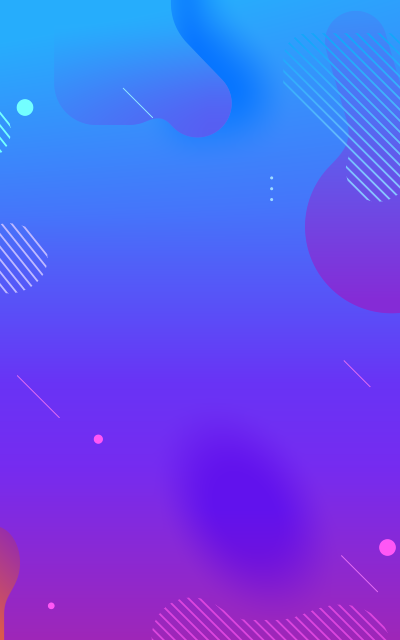
Give the GLSL for this background, as a Shadertoy shader.

```glsl
// Fluid gradient poster: a cyan-to-magenta backdrop with soft liquid blobs,
// striped patches, thin diagonal strokes and small dots. Every shape is a
// signed distance; blobs and patches are smooth unions of simple forms.

#define CANVAS_HEIGHT 7.68   // height in design units, y runs downward
#define STRIPE_GAP 0.094
#define STRIPE_HALF 0.011
#define STROKE_HALF 0.006
#define SHADOW_REACH 0.75
#define SHADOW_COLOR vec3(0.03, 0.46, 1.0)
#define GLOW_COLOR vec3(0.38, 0.07, 0.93)
#define PINK vec3(1.0, 0.34, 0.96)
#define CYAN vec3(0.45, 1.0, 1.0)

float pixelSize;

float ramp(float a, float b, float x) { return clamp((x - a) / (b - a), 0.0, 1.0); }

float cover(float d) { return 1.0 - smoothstep(-0.6 * pixelSize, 0.6 * pixelSize, d); }

// Distance functions
float circle(vec2 p, vec2 c, float r) { return length(p - c) - r; }

float ellipse(vec2 p, vec2 c, vec2 r) { return (length((p - c) / r) - 1.0) * min(r.x, r.y); }

float capsule(vec2 p, vec2 a, vec2 b, float r) {
    vec2 ab = b - a;
    return length(p - a - ab * clamp(dot(p - a, ab) / dot(ab, ab), 0.0, 1.0)) - r;
}

float roundBox(vec2 p, vec2 c, vec2 halfSize, float r) {
    vec2 q = abs(p - c) - halfSize + r;
    return length(max(q, 0.0)) + min(max(q.x, q.y), 0.0) - r;
}

float smoothUnion(float a, float b, float k) {
    float h = max(k - abs(a - b), 0.0) / k;
    return min(a, b) - h * h * k * 0.25;
}

// Parallel lines descending to the right, clipped to a patch
float stripes(vec2 p, float slope, float offset, float patchDist) {
    float t = dot(p, normalize(vec2(slope, -1.0))) - offset;
    float d = abs(mod(t + 0.5 * STRIPE_GAP, STRIPE_GAP) - 0.5 * STRIPE_GAP) - STRIPE_HALF;
    return cover(max(d, patchDist));
}

float stroke(vec2 p, vec2 start, float run) {
    return cover(capsule(p, start, start + run, STROKE_HALF));
}

vec3 backdrop(vec2 p) {
    float t = p.y + 0.25 * (p.x - 2.4) * max(1.0 - p.y / 3.0, 0.0);
    vec3 c = mix(vec3(0.15, 0.68, 0.99), vec3(0.27, 0.46, 0.98), ramp(0.0, 2.5, t));
    c = mix(c, vec3(0.41, 0.20, 0.96), ramp(2.5, 4.6, t));
    c = mix(c, vec3(0.46, 0.17, 0.94), ramp(4.6, 5.6, t));
    return mix(c, vec3(0.62, 0.15, 0.72), ramp(5.6, 7.68, t));
}

vec3 addBlobs(vec3 c, vec2 p) {
    // Upper blob with a deep blue shadow on its right
    float d = smoothUnion(roundBox(p, vec2(1.35, 0.3), vec2(0.7, 1.2), 0.5),
                          capsule(p, vec2(1.66, 0.5), vec2(2.37, 1.24), 0.41), 0.2);
    float inside = cover(d);
    float shadow = 1.0 - smoothstep(0.0, SHADOW_REACH, d);
    shadow *= smoothstep(1.7, 2.4, p.x) * (1.0 - smoothstep(1.0, 2.1, p.y));
    c = mix(c, SHADOW_COLOR, shadow * (1.0 - inside));
    float tint = smoothstep(0.2, 1.6, p.y) * mix(0.35, 1.0, ramp(0.7, 2.5, p.x));
    c = mix(c, vec3(0.34, 0.37, 0.95), inside * tint);

    // Right blob, fading in from its faint top lobe
    d = smoothUnion(circle(p, vec2(4.7, 2.72), 1.04),
                    capsule(p, vec2(4.27, 0.5), vec2(4.65, 1.8), 0.37), 0.35);
    vec3 fill = mix(vec3(0.33, 0.42, 0.95), vec3(0.52, 0.17, 0.84), ramp(1.3, 3.6, p.y));
    c = mix(c, fill, cover(d) * mix(0.3, 1.0, ramp(0.2, 1.8, p.y)));

    // Tilted violet glow
    vec2 axis = normalize(vec2(0.5, 0.85));
    vec2 q = p - vec2(2.95, 6.15);
    float r = length(vec2(dot(q, axis) / 1.45, dot(q, vec2(axis.y, -axis.x)) / 0.95));
    vec3 glow = mix(GLOW_COLOR, vec3(0.47, 0.07, 0.82), ramp(6.1, 7.2, p.y));
    c = mix(c, glow, 1.0 - smoothstep(0.3, 1.05, r));

    // Warm blob in the lower left corner
    d = smoothUnion(ellipse(p, vec2(-0.08, 6.75), vec2(0.32, 0.44)),
                    roundBox(p, vec2(-0.45, 7.7), vec2(0.5, 0.9), 0.1), 0.15);
    fill = mix(vec3(0.60, 0.18, 0.66), vec3(0.86, 0.35, 0.30), ramp(6.3, 7.6, p.y - p.x));
    return mix(c, fill, cover(d));
}

vec3 addStripes(vec3 c, vec2 p) {
    float top = max(roundBox(p, vec2(4.5, 1.15), vec2(1.1, 0.75), 0.3), (2.4 - p.x + p.y) * 0.707);
    top = smoothUnion(top, circle(p, vec2(4.53, 2.04), 0.38), 0.06);
    vec3 ink = mix(vec3(0.08, 0.65, 0.98), vec3(0.53, 0.76, 1.0), ramp(0.5, 2.2, p.y));
    c = mix(c, ink, stripes(p, 1.0, 1.71, top));
    c = mix(c, CYAN, stripes(p, 1.25, 0.0, circle(p, vec2(-0.2, 1.58), 0.33)));
    float left = ellipse(p, vec2(0.1, 3.1), vec2(0.47, 0.42));
    c = mix(c, vec3(0.74, 0.72, 1.0), stripes(p, 1.25, 0.03, left));
    float hills = smoothUnion(circle(p, vec2(2.3, 7.65), 0.48),
                              ellipse(p, vec2(4.1, 7.75), vec2(0.58, 0.49)), 0.2);
    hills = smoothUnion(hills, roundBox(p, vec2(3.2, 7.85), vec2(1.0, 0.41), 0.1), 0.25);
    return mix(c, vec3(0.86, 0.27, 0.87), stripes(p, 1.0, 0.0, hills));
}

vec3 addAccents(vec3 c, vec2 p) {
    c = mix(c, vec3(0.55, 0.88, 1.0), stroke(p, vec2(1.48, 1.06), 0.35));
    float pinkStrokes = max(stroke(p, vec2(0.21, 4.51), 0.5), stroke(p, vec2(4.13, 4.33), 0.31));
    pinkStrokes = max(pinkStrokes, stroke(p, vec2(4.10, 6.67), 0.43));
    c = mix(c, vec3(0.88, 0.42, 0.95), pinkStrokes);
    c = mix(c, CYAN, cover(circle(p, vec2(0.3, 1.29), 0.1)));
    float dots = min(circle(p, vec2(4.65, 6.57), 0.1), circle(p, vec2(1.18, 5.27), 0.055));
    c = mix(c, PINK, cover(min(dots, circle(p, vec2(0.615, 7.27), 0.04))));
    for (int i = 0; i < 3; i++)
        c = mix(c, vec3(0.62, 0.86, 1.0), cover(circle(p, vec2(3.26, 2.135 + 0.13 * float(i)), 0.018)));
    return c;
}

void mainImage(out vec4 fragColor, in vec2 fragCoord) {
    pixelSize = CANVAS_HEIGHT / iResolution.y;
    vec2 p = vec2(fragCoord.x, iResolution.y - fragCoord.y) * pixelSize;
    vec3 color = addBlobs(backdrop(p), p);
    fragColor = vec4(addAccents(addStripes(color, p), p), 1.0);
}
```
